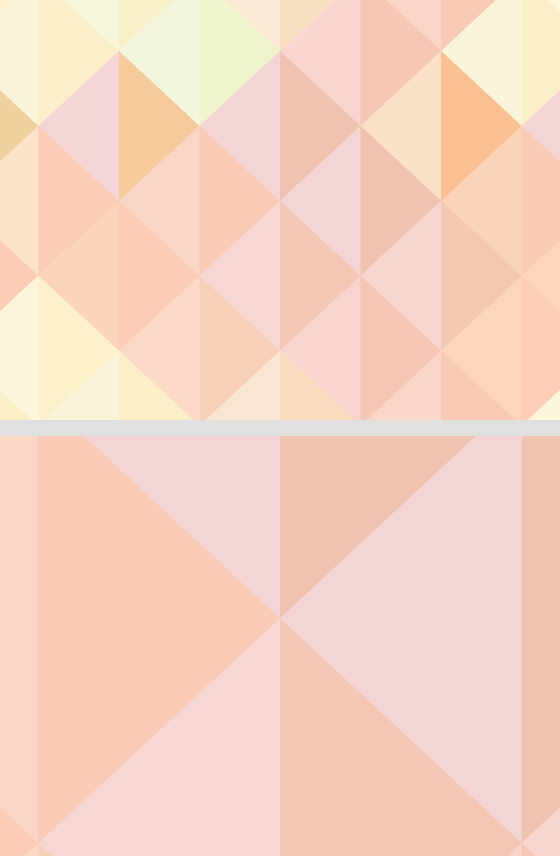
Top, the full canvas; bottom, a detail of the centre.
A Shadertoy shader for this background:

```glsl
float hash(vec2 p) {
    return fract(sin(dot(p, vec2(41.3, 289.1))) * 4375.85);
}

// Colour of one half of the diamond with the given lattice index
vec3 facetColor(vec2 id, bool isRight) {
    vec3 peach = isRight ? vec3(0.985, 0.80, 0.71) : vec3(0.988, 0.83, 0.73);
    vec3 pink  = isRight ? vec3(0.947, 0.77, 0.70) : vec3(0.962, 0.84, 0.84);
    vec3 cream = isRight ? vec3(0.988, 0.943, 0.79) : vec3(0.985, 0.967, 0.86);
    vec3 lime  = isRight ? vec3(0.937, 0.957, 0.796) : vec3(0.953, 0.965, 0.863);
    float row = abs(id.y);
    bool accentRow = id.y == 1.0;

    // Rose band through the middle columns, paler away from the centre
    float rose = 1.0 - smoothstep(1.0, 2.2, abs(id.x - 0.7));
    rose *= 1.0 - 0.15 * row;
    if (accentRow) rose = smoothstep(0.0, 2.0, abs(id.x - 2.0));

    // Cream towards the outer rows and sides
    float inset = id.y == -2.0 ? 1.2 : 0.0;
    float pale = smoothstep(1.0, 2.0, row)
               * smoothstep(0.85, 1.75, abs(id.x - 1.3) - inset);
    bool litLeft = (accentRow && id.x == 2.0) || (id.y == 0.0 && id.x == -3.0);
    if (litLeft && !isRight) pale = 0.4;

    vec3 color = mix(mix(peach, pink, rose), cream, pale);

    // Green tint around one upper diamond
    vec2 q = id - vec2(-1.0, 2.0);
    color = mix(color, lime, pale * exp(-0.7 * dot(q, q)));

    // Saturated right halves, from amber to orange along the accent row
    if (accentRow && isRight && id.x != 0.0)
        color = mix(vec3(0.95, 0.82, 0.63), vec3(0.99, 0.75, 0.575),
                    clamp((id.x + 4.0) / 6.0, 0.0, 1.0));

    return color + 0.012 * (hash(id) - 0.5);
}

vec3 diamonds(vec2 p) {
    // Diagonal axes turn the diamonds into square cells
    vec2 cell = 2.0 * floor(0.5 * vec2(p.x + p.y, p.x - p.y)) + 1.0;
    vec2 id = 0.5 * vec2(cell.x + cell.y, cell.x - cell.y);
    return facetColor(id, p.x > id.x);
}

void mainImage(out vec4 fragColor, in vec2 fragCoord) {
    vec3 sum = vec3(0.0);

    // Supersample for smooth edges
    for (int k = 0; k < 16; k++) {
        vec2 offset = (vec2(k % 4, k / 4) + 0.5) / 4.0 - 0.5;
        vec2 uv = (fragCoord + offset) / iResolution.y;
        uv -= vec2(0.5 * iResolution.x / iResolution.y, 0.522);
        sum += diamonds(uv / vec2(0.1918, 0.1784));
    }
    fragColor = vec4(sum / 16.0, 1.0);
}
```
